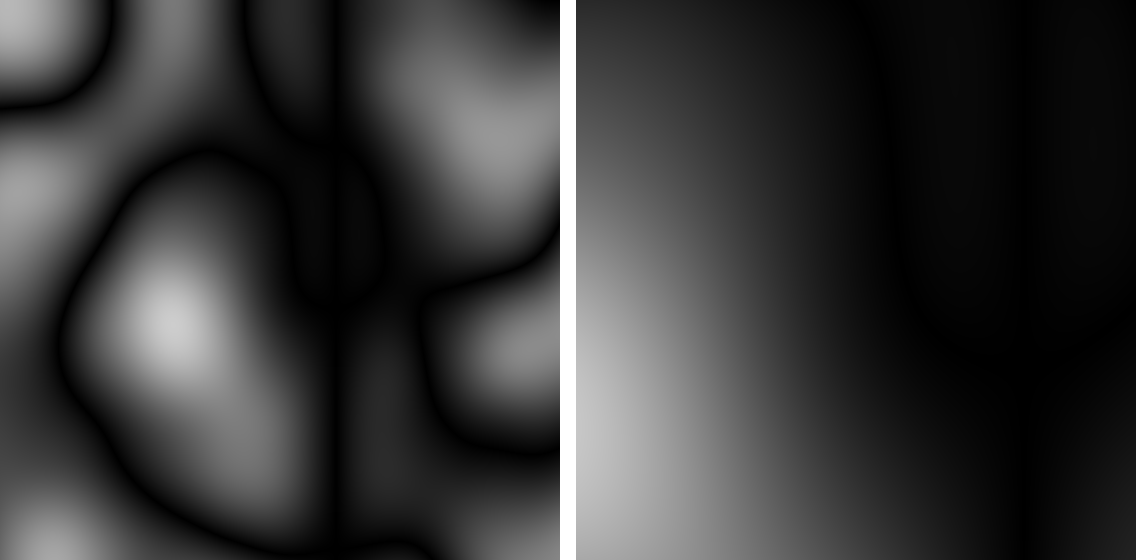
Left: the whole. Right: its middle third, enlarged.
Write a Shadertoy shader that draws this texture.

```glsl
const float CELLS = 2.5;          // coarse lattice cells across the canvas
const vec2 LATTICE_SHIFT = vec2(0.5);
const float SEAM_COLUMN = 1.0;    // lattice column that carries the upright crease
const float ECHO = -0.3;          // weak reversed pull beyond the flanks
const float RIPPLE = 0.18;        // strength of the finer layer
const vec2 SEED = vec2(17.0, 5.0);
const float BRIGHTNESS = 1.0;

// Slope rules of the four lattice rows, bottom to top
const float SEAM_PULL[4] = float[4](2.3, -1.0, 0.9, -1.5);
const vec2 FLARE[4] = vec2[4](vec2(-1.5, -1.1), vec2(1.0, 0.8), vec2(0.9, -1.2), vec2(0.2, 0.4));
const vec2 SKEW[4] = vec2[4](vec2(0.0), vec2(-0.8, 0.2), vec2(0.0), vec2(0.9, 0.45));

float hash(vec2 p) {
    return fract(sin(dot(p, vec2(127.1, 311.7))) * 43758.5453);
}

// Level slope on the seam, growing tilted towards both flanks
vec2 coarseGradient(vec2 node) {
    int row = clamp(int(node.y) + 1, 0, 3);
    float offset = node.x - SEAM_COLUMN;
    float side = clamp(offset, -1.0, 1.0);
    vec2 slope = vec2(SEAM_PULL[row], 0.0) + abs(side) * FLARE[row] + side * SKEW[row];
    return slope * (abs(offset) > 1.5 ? ECHO : 1.0);
}

// Random level slopes leave the seam straight
vec2 rippleGradient(vec2 node) {
    return vec2(hash(node + SEED) < 0.5 ? -1.0 : 1.0, 0.0);
}

float nodeRamp(vec2 node, vec2 p, bool fine) {
    vec2 slope = fine ? rippleGradient(node) : coarseGradient(node);
    return dot(slope, p - node);
}

// Signed gradient noise with a quintic fade
float gradientNoise(vec2 p, bool fine) {
    vec2 node = floor(p);
    vec2 f = p - node;
    vec2 fade = f * f * f * (f * (f * 6.0 - 15.0) + 10.0);
    float lower = mix(nodeRamp(node, p, fine),
                      nodeRamp(node + vec2(1.0, 0.0), p, fine), fade.x);
    float upper = mix(nodeRamp(node + vec2(0.0, 1.0), p, fine),
                      nodeRamp(node + vec2(1.0), p, fine), fade.x);
    return mix(lower, upper, fade.y);
}

void mainImage(out vec4 fragColor, in vec2 fragCoord) {
    vec2 uv = fragCoord / iResolution.xy;
    vec2 p = uv * CELLS - LATTICE_SHIFT;

    float height = gradientNoise(p, false) + RIPPLE * gradientNoise(p * 2.0, true);

    // Folding at zero turns the sign changes into thin black creases
    float grey = BRIGHTNESS * abs(height);

    fragColor = vec4(vec3(clamp(grey, 0.0, 1.0)), 1.0);
}
```
